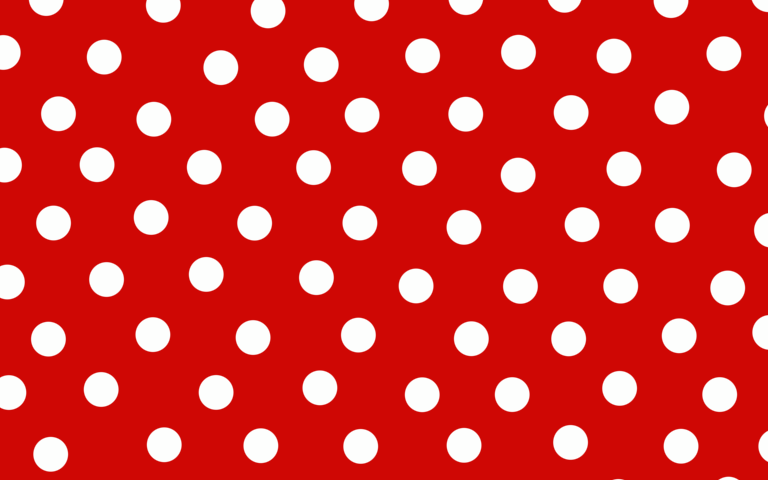
Reproduce this pattern procedurally as a WebGL 2 fragment shader.

```glsl
#version 300 es
precision highp float;
// White polka dots scattered over a flat red ground.
// Dot centres sit on a staggered grid, bent by slow noise and loosened by
// a hashed jitter; each point takes the distance to its nearest dot.

uniform vec2 u_resolution;
out vec4 fragColor;

const vec3 RED = vec3(0.812, 0.027, 0.016);
const vec3 WHITE = vec3(0.992, 0.996, 0.992);

// Lengths are in canvas heights
const vec2 SPACING = vec2(0.2150, 0.1156);
const vec2 FIRST_DOT = vec2(0.115, 0.069);
const vec2 JITTER = vec2(0.018, 0.011);
const float BEND = 0.016;
const float BEND_SCALE = 2.2;
const float DOT_RADIUS = 0.0362;
const float EDGE_SOFTNESS = 0.0018;

// Integer hash: two values in 0..1 per lattice point
vec2 hash2(ivec2 p) {
    uvec2 v = uvec2(p + 4096) * 1664525u + 1013904223u;
    v.x += v.y * 1664525u;
    v.y += v.x * 1664525u;
    v ^= v >> 16u;
    v.x += v.y * 1664525u;
    v.y += v.x * 1664525u;
    v ^= v >> 16u;
    return vec2(v & 65535u) / 65535.0;
}

// Smooth two-channel value noise in -1..1
vec2 noise2(vec2 p) {
    ivec2 i = ivec2(floor(p));
    vec2 f = fract(p);
    f = f * f * (3.0 - 2.0 * f);
    vec2 low = mix(hash2(i), hash2(i + ivec2(1, 0)), f.x);
    vec2 high = mix(hash2(i + ivec2(0, 1)), hash2(i + ivec2(1, 1)), f.x);
    return 2.0 * mix(low, high, f.y) - 1.0;
}

// Odd rows are moved back by half a column
float rowShift(int row) {
    return -0.5 * float(row & 1);
}

vec2 dotCentre(ivec2 cell, vec2 spacing, vec2 jitter, float bend) {
    vec2 grid = vec2(cell) + vec2(rowShift(cell.y), 0.0);
    vec2 centre = FIRST_DOT + grid * spacing;
    vec2 loosened = jitter * (2.0 * hash2(cell + 57) - 1.0);
    return centre + loosened + bend * noise2(centre * BEND_SCALE + 9.0);
}

// Signed distance to the nearest dot, searching the surrounding cells
float dotDistance(vec2 p, float radius) {
    vec2 grid = (p - FIRST_DOT) / SPACING;
    int nearestRow = int(floor(grid.y + 0.5));
    float nearest = 1e3;
    for (int dy = -1; dy <= 1; dy++) {
        int row = nearestRow + dy;
        int column = int(floor(grid.x - rowShift(row) + 0.5));
        for (int dx = -1; dx <= 1; dx++) {
            ivec2 cell = ivec2(column + dx, row);
            vec2 centre = dotCentre(cell, SPACING, JITTER, BEND);
            nearest = min(nearest, distance(p, centre));
        }
    }
    return nearest - radius;
}

void main() {
    vec2 p = gl_FragCoord.xy / u_resolution.y;
    float softness = max(EDGE_SOFTNESS, 0.75 / u_resolution.y);
    float d = dotDistance(p, DOT_RADIUS);
    float coverage = 1.0 - smoothstep(-softness, softness, d);
    fragColor = vec4(mix(RED, WHITE, coverage), 1.0);
}
```
